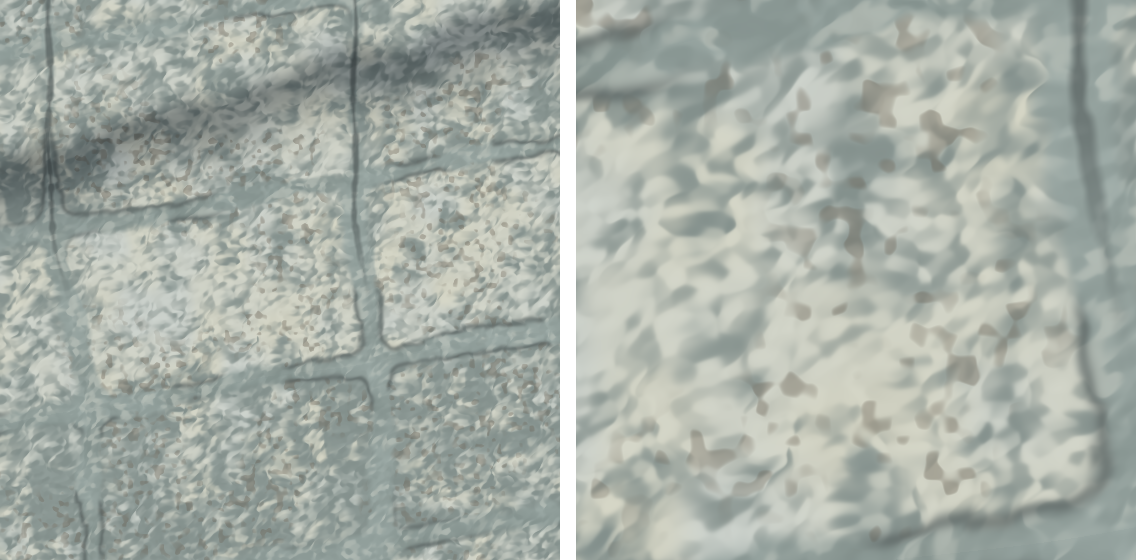
Left: the whole. Right: its middle third, enlarged.
Reproduce this texture procedurally as a Shadertoy shader.

```glsl
// Weathered stone blocks in a slanted stack bond, with flaking pale coating,
// blue-grey mortar, dark seams and a soft diagonal shadow over the top course.
// Joints come from a warped grid; wear and grain come from smooth cellular noise.

const vec3 MORTAR = vec3(0.555, 0.61, 0.595);
const vec3 BARE   = vec3(0.54, 0.59, 0.575);
const vec3 CREAM  = vec3(0.79, 0.805, 0.765);
const vec3 SEAM   = vec3(0.27, 0.30, 0.30);
const vec3 RUST   = vec3(0.44, 0.41, 0.36);
const float COURSE = 0.33;   // block height
const float SLOPE  = 0.175;  // rise of the courses across the canvas

float hash(vec2 p) {
    vec3 q = fract(vec3(p.xyx) * 0.1031);
    q += dot(q, q.yzx + 33.33);
    return fract((q.x + q.y) * q.z);
}

// Cellular noise whose cell values blend smoothly into one another.
float cells(vec2 p) {
    vec2 base = floor(p);
    float sum = 0.0, total = 0.0;
    for (int y = -1; y <= 1; y++)
    for (int x = -1; x <= 1; x++) {
        vec2 id = base + vec2(x, y);
        vec2 d = id + 0.15 + 0.7 * vec2(hash(id), hash(id + 71.3)) - p;
        float w = exp(-4.5 * dot(d, d));
        sum += w * hash(id + 19.7);
        total += w;
    }
    return sum / total;
}

vec2 rotate(vec2 p, float a) {
    float c = cos(a), s = sin(a);
    return vec2(c * p.x + s * p.y, c * p.y - s * p.x);
}

// Grid position: x counts columns, y counts courses; z is the column width.
vec3 blockGrid(vec2 uv) {
    float lean = smoothstep(0.22, 0.68, uv.y);
    float left = mix(0.163, 0.088, lean) + 0.003 * sin(uv.y * 31.0);
    float right = mix(0.682, 0.633, lean) + 0.003 * sin(uv.y * 27.0 + 1.0);
    float width = right - left;
    float rise = 0.24 + SLOPE * uv.x + 0.004 * sin(uv.x * 17.0);
    return vec3((uv.x - left) / width, (uv.y - rise) / COURSE, width);
}

float roundedBox(vec2 p, vec2 halfSize, float radius) {
    vec2 q = abs(p) - halfSize + radius;
    return length(max(q, 0.0)) + min(max(q.x, q.y), 0.0) - radius;
}

// Mottled coating over bare stone; wear sets how much has flaked off.
vec3 stoneColor(vec2 uv, float grain, float fine, float wear) {
    float coat = smoothstep(wear - 0.40, wear + 0.40, grain);
    vec3 color = mix(BARE, CREAM, coat);
    float warmth = cells(uv * 18.0 + 5.0) - 0.45;
    color += vec3(0.04, 0.015, -0.03) * warmth * coat;
    float pits = smoothstep(0.62, 0.88, cells(uv * 105.0 + 40.0));
    pits *= smoothstep(0.40, 0.65, cells(uv * 9.0 + 13.0));
    color = mix(color, RUST, 0.4 * pits);
    return color + 0.06 * (fine - 0.5);
}

// Diagonal shadow: crisp above, long and soft below.
float shadowBand(vec2 uv, float wobble) {
    float d = uv.y - 0.695 - 0.29 * uv.x + 0.008 * sin(uv.x * 19.0) + 0.03 * wobble;
    float spread = d > 0.0 ? 0.034 : 0.08;
    return exp(-d * d / (spread * spread));
}

void mainImage(out vec4 fragColor, in vec2 fragCoord) {
    vec2 uv = fragCoord / iResolution.xy;

    // Layered grain, stretched along a shallow diagonal and curled into strands.
    vec2 grainPos = rotate(uv, 0.65) * vec2(0.8, 1.15);
    grainPos += 0.004 * sin(uv.yx * vec2(47.0, 61.0));
    float coarse = cells(grainPos * 58.0);
    float fine = cells(grainPos * 112.0 + vec2(1.6, -1.2) * coarse + 9.0);
    float patchy = cells(uv * 13.0 + 3.0);
    float grain = 0.5 + 1.2 * (0.5 * coarse + 0.5 * fine - 0.5);

    // Block outline with slightly chipped, rounded corners.
    vec3 grid = blockGrid(uv);
    vec2 block = floor(grid.xy);
    vec2 size = vec2(grid.z, COURSE);
    vec2 local = (fract(grid.xy) - 0.5) * size;
    float upper = smoothstep(0.60, 0.70, uv.y);
    vec2 gap = mix(vec2(0.018), vec2(0.006, 0.013), upper);
    float outline = roundedBox(local, 0.5 * size - gap, 0.025) + 0.012 * (patchy - 0.5);
    float edge = outline + 0.016 * (coarse - 0.5);

    // The bottom course is worn most, the middle one least.
    float wear = block.y < 0.0 ? 0.54 : (block.y < 1.0 ? 0.30 : 0.41);
    wear += block.y < 0.0 && block.x < 1.0 ? 0.12 : 0.0;
    wear += 0.40 * (patchy - 0.5) + 0.10 * smoothstep(-0.03, 0.0, edge);
    float bald = smoothstep(0.70, 0.84, cells(uv * 17.0 + 27.0));
    vec3 color = stoneColor(uv, grain, fine, wear + 0.35 * bald);

    // Mortar, with a few pale smears of coating left on it.
    vec3 mortar = MORTAR + 0.06 * (fine - 0.5) + 0.08 * (patchy - 0.5);
    mortar = mix(mortar, CREAM, 0.4 * smoothstep(0.55, 0.85, grain));
    color = mix(color, mortar, 0.9 * smoothstep(-0.006, 0.006, edge));

    // Broken dark lines along block edges and down the upper upright joints.
    float broken = smoothstep(0.47, 0.68, cells(uv * 10.0 + 50.0));
    float rim = exp(-pow((outline + 0.008 * (coarse - 0.5)) / 0.005, 2.0)) * broken;
    float upright = abs(fract(grid.x + 0.5) - 0.5) * grid.z + 0.006 * (coarse - 0.5);
    float crack = (1.0 - smoothstep(0.001, 0.008, upright)) * smoothstep(0.42, 0.65, uv.y);
    color = mix(color, SEAM, max(0.45 * rim, 0.55 * crack));

    float shade = shadowBand(uv, patchy - 0.5);
    color *= mix(vec3(1.0), vec3(0.64, 0.66, 0.68), shade);
    fragColor = vec4(clamp(color, 0.0, 1.0), 1.0);
}
```
